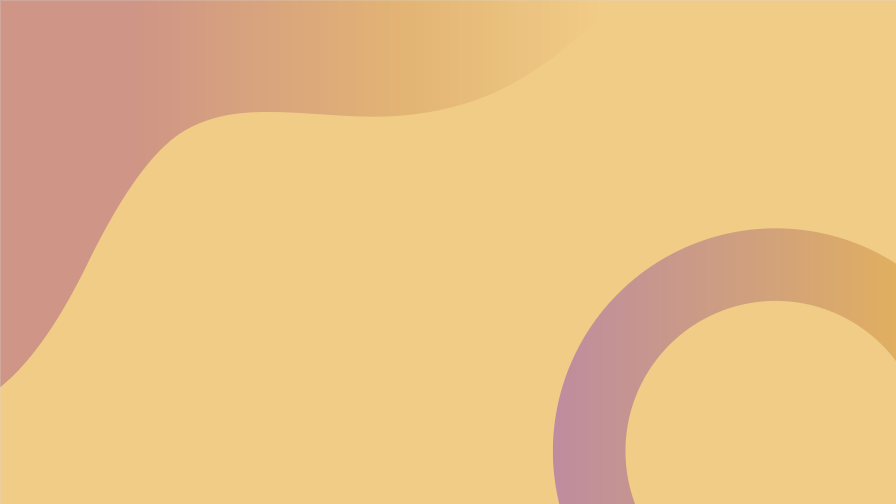
Reproduce this background procedurally as a Shadertoy shader.

```glsl
#define SAND vec3(0.945, 0.800, 0.530)
#define ROSE vec3(0.810, 0.584, 0.525)
#define OCHRE vec3(0.890, 0.708, 0.455)
#define MAUVE vec3(0.745, 0.550, 0.620)
#define CLAY vec3(0.825, 0.637, 0.475)
#define AMBER vec3(0.882, 0.686, 0.375)
#define RING_CENTER vec2(1.539, 0.105)
#define RING_RADIUS 0.370
#define RING_HALF_WIDTH 0.072
#define WAVE_FADE vec3(0.26, 0.81, 1.20)
#define RIM_STRENGTH 0.25

// Wave knots: x, height, slope, in units of canvas height
const int KNOTS = 7;
const vec3 waveKnots[KNOTS] = vec3[KNOTS](
    vec3(0.000, 0.2315, 0.80),
    vec3(0.1736, 0.4769, 2.05),
    vec3(0.3704, 0.7431, 0.55),
    vec3(0.5324, 0.7778, 0.00),
    vec3(0.7407, 0.7685, 0.00),
    vec3(0.949, 0.8032, 0.36),
    vec3(1.2269, 1.0000, 1.00));

// Cubic Hermite segment between two knots
float hermite(vec3 a, vec3 b, float x) {
    float span = b.x - a.x;
    float t = (x - a.x) / span;
    float s = 1.0 - t;
    return s * s * ((1.0 + 2.0 * t) * a.y + t * span * a.z)
         + t * t * ((1.0 + 2.0 * s) * b.y - s * span * b.z);
}

float waveHeight(float x) {
    vec3 last = waveKnots[KNOTS - 1];
    float height = last.y + last.z * (x - last.x);
    for (int i = 0; i < KNOTS - 1; i++) {
        vec3 a = waveKnots[i], b = waveKnots[i + 1];
        if (x >= a.x && x < b.x) height = hermite(a, b, x);
    }
    return height;
}

// Three-color horizontal gradient with stops at the given positions
vec3 gradient(vec3 first, vec3 middle, vec3 last, vec3 stops, float x) {
    float t = clamp((x - stops.x) / (stops.y - stops.x), 0.0, 1.0);
    float u = clamp((x - stops.y) / (stops.z - stops.y), 0.0, 1.0);
    return mix(mix(first, middle, t), last, u);
}

// Coverage of a shape whose signed distance is negative inside
float coverage(float distanceToEdge, float pixel) {
    return clamp(0.5 - distanceToEdge / pixel, 0.0, 1.0);
}

void mainImage(out vec4 fragColor, in vec2 fragCoord) {
    vec2 p = fragCoord / iResolution.y;
    float pixel = 1.0 / iResolution.y;
    vec3 color = SAND;

    // Wave in the upper left corner
    float height = waveHeight(p.x);
    float slope = (waveHeight(p.x + pixel) - height) / pixel;
    float waveDistance = (height - p.y) / sqrt(1.0 + slope * slope);
    vec3 waveColor = gradient(ROSE, OCHRE, SAND, WAVE_FADE, p.x);
    color = mix(color, waveColor, coverage(waveDistance, pixel));

    // Ring in the lower right corner
    float ringDistance = abs(length(p - RING_CENTER) - RING_RADIUS) - RING_HALF_WIDTH;
    vec3 ringStops = vec3(1.10, RING_CENTER.x, 1.778);
    vec3 ringColor = gradient(MAUVE, CLAY, AMBER, ringStops, p.x);
    color = mix(color, ringColor, coverage(ringDistance, pixel));

    // Faint pale rim along the left and top edges
    float rim = coverage(min(p.x, 1.0 - p.y) - 0.002, pixel);
    color = mix(color, vec3(0.85), RIM_STRENGTH * rim);

    fragColor = vec4(color, 1.0);
}
```
